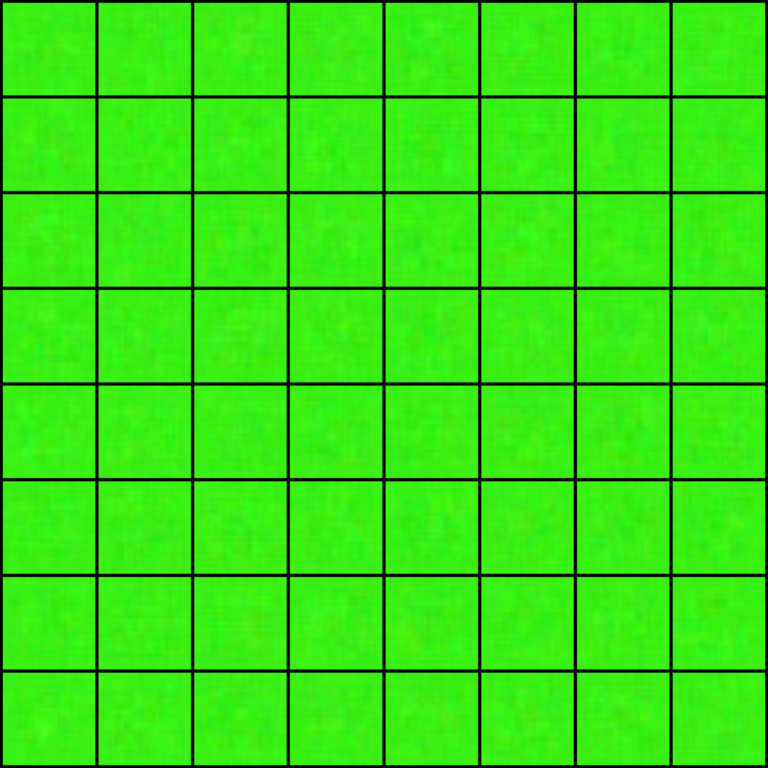
A Shadertoy shader for this pattern:

```glsl
// Eight by eight bright green tiles divided by thin black grout lines.
// The grid is a folded distance; value noise mottles each tile's middle
// and stretched noise adds a faint woven grain along both axes.

float hash(vec2 p) {
    return fract(sin(dot(p, vec2(127.1, 311.7))) * 43758.5453);
}

float valueNoise(vec2 p) {
    vec2 i = floor(p);
    vec2 f = fract(p);
    f = f * f * (3.0 - 2.0 * f);
    float low = mix(hash(i), hash(i + vec2(1.0, 0.0)), f.x);
    float high = mix(hash(i + vec2(0.0, 1.0)), hash(i + vec2(1.0, 1.0)), f.x);
    return mix(low, high, f.y);
}

// Two octaves, centred on zero
float mottle(vec2 p) {
    return 0.6 * valueNoise(p) + 0.4 * valueNoise(p * 2.1 + 17.3) - 0.5;
}

vec3 tileColor(vec2 local, vec2 cell) {
    vec2 p = local + cell * 7.0;

    // Mottling fades towards the tile edges
    vec2 inset = min(local, 1.0 - local);
    float middle = smoothstep(0.0, 0.3, min(inset.x, inset.y));
    float strength = mix(0.3, 1.0, middle);
    float shade = mottle(p * vec2(9.0, 7.0));
    float warmth = mottle(p * vec2(8.0, 6.0) + 41.0);
    float coolness = mottle(p * vec2(7.0, 8.0) + 83.0);

    // Fine threads, stretched across and down
    float weave = valueNoise(p * vec2(30.0, 4.0)) + valueNoise(p * vec2(4.0, 30.0)) - 1.0;

    vec3 color = vec3(0.23, 0.94, 0.08);
    color += strength * (shade * vec3(0.04, 0.11, 0.03)
                       + warmth * vec3(0.15, -0.03, 0.0)
                       + coolness * vec3(-0.05, 0.0, 0.13));
    return color + weave * vec3(0.025, 0.025, 0.02);
}

void mainImage(out vec4 fragColor, in vec2 fragCoord) {
    vec2 uv = fragCoord / iResolution.xy;

    // The grid is slightly inset so its outer lines stay on the canvas
    float pitch = 0.1246;
    vec2 grid = (uv - 0.5) / pitch;
    vec2 local = fract(grid);

    // Distance to the closest line, in canvas units
    vec2 gap = min(local, 1.0 - local) * pitch;
    float lineDistance = min(gap.x, gap.y);

    // Soft line edge, never narrower than a pixel
    float soft = max(0.0011, 0.55 / iResolution.y);
    float tile = smoothstep(0.0021 - soft, 0.0021 + soft, lineDistance);

    vec3 color = mix(vec3(0.0, 0.01, 0.0), tileColor(local, floor(grid)), tile);
    color.b += 0.12 * tile * (1.0 - tile);
    fragColor = vec4(clamp(color, 0.0, 1.0), 1.0);
}
```
